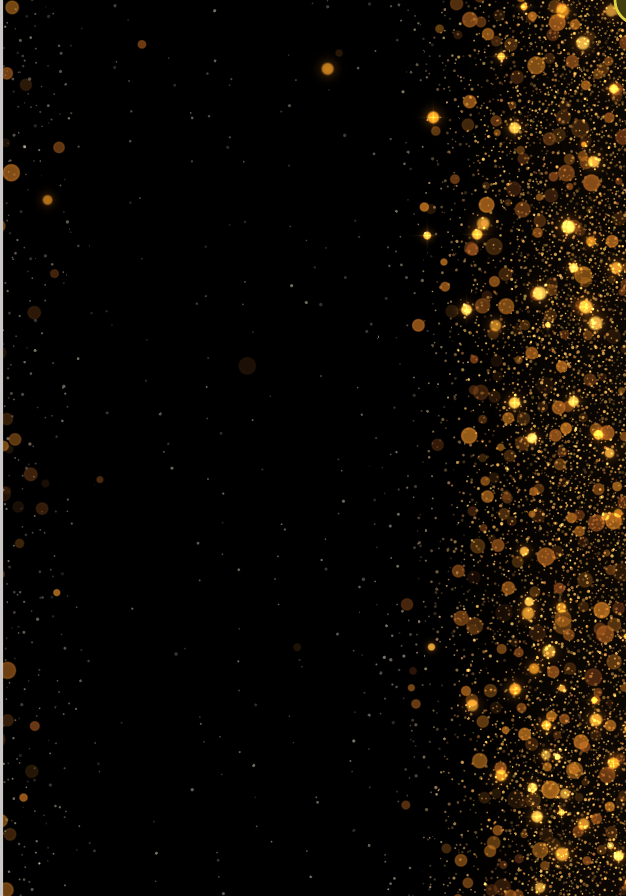
Give the GLSL for this background, as a WebGL 1 fragment shader.

```glsl
precision highp float;
// Gold glitter on black: a dense curtain on the right, a thin trail on the left.
// Jittered grids scatter dust, translucent discs and glowing lights, with the
// chance of each one set by its horizontal position.
uniform vec2 u_resolution;

const float ASPECT = 0.7;

vec3 hash3(vec2 cell, float seed) {
  vec3 q = vec3(dot(cell, vec2(127.1, 311.7)), dot(cell, vec2(269.5, 183.3)),
                dot(cell, vec2(419.2, 371.9)));
  return fract(sin(q + seed * 17.3) * 43758.545);
}

float noise(vec2 p) {
  vec2 i = floor(p), f = fract(p);
  f = f * f * (3.0 - 2.0 * f);
  float low = mix(hash3(i, 0.0).x, hash3(i + vec2(1.0, 0.0), 0.0).x, f.x);
  float high = mix(hash3(i + vec2(0.0, 1.0), 0.0).x, hash3(i + 1.0, 0.0).x, f.x);
  return mix(low, high, f.y);
}

// Chance of a particle at x (0 to 1): right curtain plus left trail.
float dustChance(float x) {
  return 0.62 * smoothstep(0.64, 0.92, x) + 0.05 * smoothstep(0.55, 0.68, x)
       + 0.09 * smoothstep(0.17, 0.0, x);
}

float discChance(float x) {
  return 0.56 * smoothstep(0.60, 0.88, x) + 0.30 * smoothstep(0.11, 0.02, x);
}

float lightChance(float x) {
  return 0.52 * smoothstep(0.65, 0.96, x) + 0.04 * smoothstep(0.09, 0.02, x);
}

// Fine specks, one per cell of a tilted grid.
vec3 dust(vec2 p, float size, float seed, float aa) {
  vec2 g = mat2(0.86, 0.51, -0.51, 0.86) * p / size;
  vec2 cell = floor(g);
  vec3 place = hash3(cell, seed), look = hash3(cell, seed + 5.0);
  float d = length(fract(g) - 0.2 - 0.6 * place.xy) * size;
  float x = p.x / ASPECT;
  float clump = 0.5 + noise(p * 22.0 + seed);
  float present = step(place.z, dustChance(x) * clump);
  float radius = mix(0.0005, 0.0016, look.x * look.x);
  float speck = 1.0 - smoothstep(radius - aa * 0.5, radius + aa, d);
  vec3 gold = mix(vec3(0.62, 0.37, 0.15), vec3(1.0, 0.80, 0.38), look.y);
  vec3 tint = mix(vec3(0.50, 0.47, 0.42), gold, smoothstep(0.62, 0.78, x));
  return tint * speck * present * mix(0.25, 1.0, look.z);
}

// Flat orange discs with a slightly brighter rim, blended over the base.
vec3 discs(vec3 base, vec2 p, float size, float seed, float aa) {
  vec2 home = floor(p / size);
  for (int j = -1; j <= 1; j++) {
    for (int i = -1; i <= 1; i++) {
      vec2 cell = home + vec2(float(i), float(j));
      vec3 place = hash3(cell, seed), look = hash3(cell, seed + 5.0);
      vec2 center = (cell + place.xy) * size;
      float present = step(place.z, discChance(center.x / ASPECT));
      float radius = size * mix(0.15, 0.30, look.x);
      float d = length(p - center);
      float body = 1.0 - smoothstep(radius - aa, radius + aa, d);
      float rim = smoothstep(0.6, 1.0, d / radius);
      vec3 tint = mix(vec3(0.60, 0.30, 0.11), vec3(0.94, 0.58, 0.15), look.y);
      float opacity = mix(0.15, 0.85, look.z) * (0.85 + 0.15 * rim);
      base = mix(base, tint, body * present * opacity);
    }
  }
  return base;
}

// Bright yellow lights with a soft halo and a short four-point flare.
vec3 lights(vec2 p, float size, float seed) {
  vec2 home = floor(p / size);
  vec3 sum = vec3(0.0);
  for (int j = -1; j <= 1; j++) {
    for (int i = -1; i <= 1; i++) {
      vec2 cell = home + vec2(float(i), float(j));
      vec3 place = hash3(cell, seed), look = hash3(cell, seed + 5.0);
      vec2 center = (cell + place.xy) * size;
      float present = step(place.z, lightChance(center.x / ASPECT));
      float radius = mix(0.0035, 0.0088, look.x);
      vec2 v = abs(p - center);
      float d = length(v) / radius;
      float core = 1.0 - smoothstep(0.65, 1.1, d);
      float halo = exp(-d * d * 0.55);
      float flare = exp(-min(v.x, v.y) * 1300.0 - max(v.x, v.y) * 190.0);
      vec3 tint = mix(vec3(0.92, 0.60, 0.13), vec3(1.0, 0.87, 0.42), look.y);
      vec3 glow = tint * core * 0.85 + vec3(0.62, 0.34, 0.07) * halo * 0.5
                + vec3(0.9, 0.7, 0.3) * flare * step(0.6, look.z) * 0.6;
      sum += glow * present * mix(0.65, 1.0, look.z);
    }
  }
  return sum;
}

void main() {
  vec2 uv = gl_FragCoord.xy / u_resolution;
  vec2 p = uv * vec2(ASPECT, 1.0);
  float aa = 1.0 / u_resolution.y;

  // Black ground with a faint warm haze, then three sizes of dust.
  vec3 color = vec3(0.045, 0.026, 0.008) * smoothstep(0.70, 1.0, uv.x);
  color += dust(p, 0.0058, 1.0, aa) + dust(p, 0.0083, 2.0, aa);
  color += dust(p + 0.37 * vec2(0.0, 1.0), 0.0125, 3.0, aa);

  // Discs and lights.
  color = discs(color, p, 0.034, 11.0, aa);
  color = discs(color, p, 0.025, 23.0, aa);
  color += lights(p, 0.036, 37.0);

  // Gold arc in the top right corner and pale strip on the left edge.
  float arc = length(p - vec2(0.715, 1.0)) - 0.0273;
  color = mix(color, vec3(0.26, 0.24, 0.06), 1.0 - smoothstep(-aa, aa, arc));
  color = mix(color, vec3(0.88, 0.82, 0.25), 1.0 - smoothstep(0.001, 0.001 + aa, abs(arc)));
  color = mix(color, vec3(0.80, 0.78, 0.78), 1.0 - smoothstep(0.003, 0.003 + aa, p.x));
  gl_FragColor = vec4(min(color, 1.0), 1.0);
}
```
